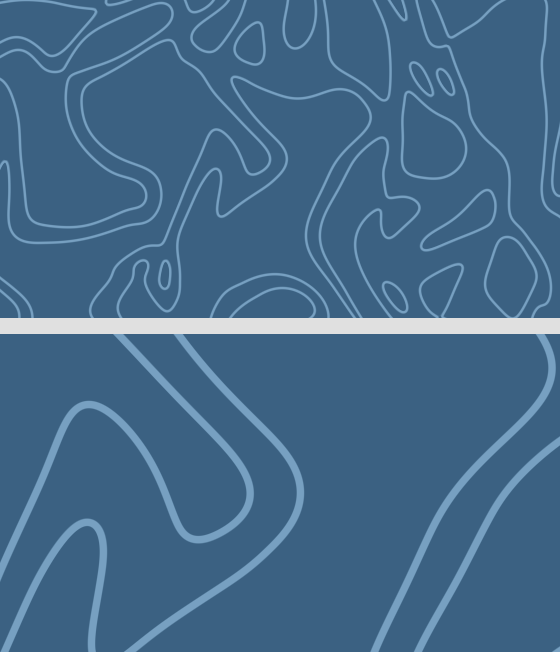
Top: the whole. Bottom: its middle third, enlarged.
Give the GLSL for this pattern, as a WebGL 2 fragment shader.

```glsl
#version 300 es
precision highp float;
// Thin pale contour lines wind in long fingers over a flat slate blue ground.
// A smooth gradient noise field is bent by a second, slower noise, and two
// opposite levels of it are traced as strokes of even width.

uniform vec2 u_resolution;
out vec4 fragColor;

const vec3 GROUND_COLOR = vec3(0.232, 0.382, 0.510);
const vec3 LINE_COLOR = vec3(0.465, 0.627, 0.757);
const float LINE_HALF_WIDTH = 0.0039;
const float TRACED_LEVEL = 0.11;
const float TAU = 6.2831853;

// Integer hash of a lattice cell, returned as a unit direction.
vec2 cellDirection(ivec2 cell) {
    uint h = uint(cell.x) * 1597334677u ^ uint(cell.y) * 3812015801u;
    h = (h ^ (h >> 16)) * 2146121005u;
    h = (h ^ (h >> 15)) * 2221713035u;
    h ^= h >> 16;
    float angle = TAU * float(h & 65535u) / 65536.0;
    return vec2(cos(angle), sin(angle));
}

float cornerSlope(ivec2 cell, ivec2 corner, vec2 local) {
    return dot(cellDirection(cell + corner), local - vec2(corner));
}

// Gradient noise with a quintic fade, so its contours have no kinks.
float gradientNoise(vec2 p) {
    ivec2 cell = ivec2(floor(p));
    vec2 f = fract(p);
    vec2 fade = f * f * f * (f * (f * 6.0 - 15.0) + 10.0);
    float low = mix(cornerSlope(cell, ivec2(0, 0), f),
                    cornerSlope(cell, ivec2(1, 0), f), fade.x);
    float high = mix(cornerSlope(cell, ivec2(0, 1), f),
                     cornerSlope(cell, ivec2(1, 1), f), fade.x);
    return mix(low, high, fade.y);
}

// Displaces a point by two independent noise values.
vec2 bend(vec2 p, float frequency, float amount) {
    vec2 q = p * frequency;
    return p + amount * vec2(gradientNoise(q + vec2(17.3, 4.1)),
                             gradientNoise(q + vec2(5.7, 31.9)));
}

// Height field: bent noise, drawn out along the vertical.
float terrain(vec2 p) {
    vec2 q = bend(p, 2.2, 0.30);
    return gradientNoise(q * vec2(4.4, 3.2) + vec2(8.4, 12.6));
}

// Central differences of the height field.
vec2 terrainSlope(vec2 p, float stepSize) {
    vec2 e = vec2(stepSize, 0.0);
    return vec2(terrain(p + e.xy) - terrain(p - e.xy),
                terrain(p + e.yx) - terrain(p - e.yx)) / (2.0 * stepSize);
}

// Approximate distance from p to the contours at +level and -level.
float contourDistance(vec2 p, float level) {
    float offset = abs(abs(terrain(p)) - level);
    return offset / max(length(terrainSlope(p, 0.0012)), 0.0001);
}

void main() {
    vec2 p = gl_FragCoord.xy / u_resolution.y;
    float pixel = 1.0 / u_resolution.y;

    // Antialiased stroke over the flat ground.
    float distanceToLine = contourDistance(p, TRACED_LEVEL);
    float stroke = 1.0 - smoothstep(LINE_HALF_WIDTH - 0.8 * pixel,
                                    LINE_HALF_WIDTH + 0.8 * pixel,
                                    distanceToLine);
    fragColor = vec4(mix(GROUND_COLOR, LINE_COLOR, stroke), 1.0);
}
```
